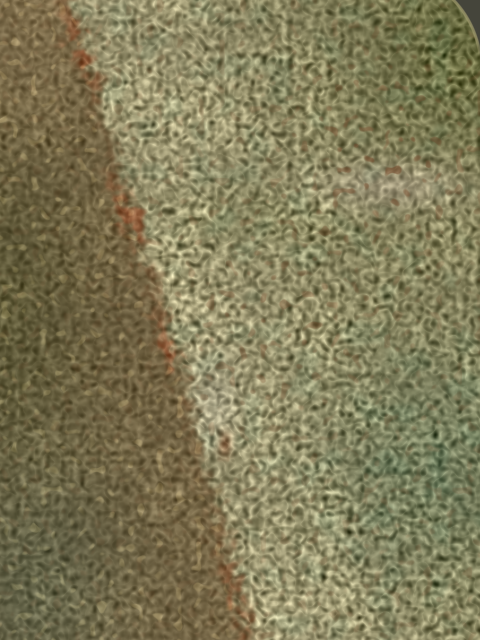
Give the GLSL for this texture, as a Shadertoy shader.

```glsl
float hash(vec2 p) {
    return fract(sin(dot(p, vec2(127.1, 311.7))) * 43758.5453);
}

vec2 gradient(vec2 cell) {
    float a = 6.2832 * hash(cell);
    return vec2(cos(a), sin(a));
}

// Gradient noise, roughly -0.6 to 0.6
float noise(vec2 p) {
    vec2 i = floor(p), f = fract(p);
    vec2 u = f * f * (3.0 - 2.0 * f);
    vec2 e = vec2(0.0, 1.0);
    float low = mix(dot(gradient(i), f), dot(gradient(i + e.yx), f - e.yx), u.x);
    float high = mix(dot(gradient(i + e), f - e), dot(gradient(i + 1.0), f - 1.0), u.x);
    return mix(low, high, u.y);
}

float fbm(vec2 p) {
    float sum = 0.0, amp = 1.0;
    for (int i = 0; i < 4; i++) {
        sum += amp * noise(p);
        p = mat2(1.6, 1.2, -1.2, 1.6) * p + 7.3;
        amp *= 0.55;
    }
    return sum;
}

// Soft elliptical patch
float patchAt(vec2 p, vec2 center, vec2 size) {
    vec2 q = (p - center) / size;
    return exp(-dot(q, q));
}

float segment(vec2 p, vec2 a, vec2 b) {
    vec2 d = b - a;
    return length(p - a - d * clamp(dot(p - a, d) / dot(d, d), 0.0, 1.0));
}

void mainImage(out vec4 fragColor, in vec2 fragCoord) {
    vec2 p = fragCoord / iResolution.y;
    p.x *= 0.75 * iResolution.y / iResolution.x;
    float px = 1.0 / iResolution.y;
    float clouds = fbm(p * 9.0);

    // Slanted ragged border between bare soil and pale crust
    float border = 0.396 - 0.286 * p.y + 0.03 * p.y * (1.0 - p.y);
    float side = p.x - border + 0.016 * noise(p * 20.0) + 0.022 * noise(p * 62.0);
    float crust = smoothstep(-0.012, 0.013, side);

    // Soil tones
    vec3 soil = mix(vec3(0.45, 0.39, 0.265), vec3(0.365, 0.345, 0.215),
                    patchAt(p, vec2(0.0, 0.5), vec2(0.14, 0.33)));
    soil = mix(soil, vec3(0.48, 0.415, 0.285), patchAt(p, vec2(0.04, 1.0), vec2(0.13, 0.2)));
    soil = mix(soil, vec3(0.385, 0.385, 0.28), patchAt(p, vec2(0.05, 0.08), vec2(0.15, 0.22)));

    // Crust tones
    vec3 pale = mix(vec3(0.61, 0.585, 0.44), vec3(0.525, 0.51, 0.365),
                    smoothstep(0.08, 0.4, side));
    pale = mix(pale, vec3(0.41, 0.42, 0.25), patchAt(p, vec2(0.74, 0.95), vec2(0.16, 0.2)));
    pale = mix(pale, vec3(0.44, 0.485, 0.36), 0.85 * patchAt(p, vec2(0.68, 0.27), vec2(0.17, 0.17)));
    pale = mix(pale, vec3(0.51, 0.51, 0.35), 0.6 * patchAt(p, vec2(0.42, 0.66), vec2(0.16, 0.06)));
    pale = mix(pale, vec3(0.66, 0.62, 0.51), 0.8 * patchAt(p, vec2(0.61, 0.71), vec2(0.12, 0.04)));
    pale = mix(pale, vec3(0.64, 0.62, 0.51), 0.8 * patchAt(p, vec2(0.335, 0.37), vec2(0.04, 0.07)));
    vec3 col = mix(soil, pale, crust) * (1.0 + 0.09 * clouds);

    // Rust stain along the border, broken into stretches and crumbs
    float stretches = patchAt(p, vec2(0.13, 0.92), vec2(0.06, 0.07))
                    + patchAt(p, vec2(0.20, 0.66), vec2(0.06, 0.07))
                    + patchAt(p, vec2(0.27, 0.45), vec2(0.06, 0.06))
                    + 0.8 * patchAt(p, vec2(0.38, 0.06), vec2(0.06, 0.09));
    float stain = exp(-pow((side + 0.010) / 0.017, 2.0)) * (0.12 + 0.75 * min(stretches, 1.0));
    stain *= smoothstep(-0.25, 0.3, noise(p * 34.0) + 0.6 * noise(p * 80.0) + 0.05);
    stain += 0.6 * patchAt(p, vec2(0.352, 0.305), vec2(0.011, 0.018));
    col = mix(col, vec3(0.56, 0.33, 0.20), min(stain, 0.85));

    // Curled grain: pale ridges over dark pits
    vec2 warped = p + 0.004 * vec2(noise(p * 60.0), noise(p * 60.0 + 31.0));
    float ridges = 0.17 - abs(noise(warped * 74.0));
    float pits = noise(warped * 98.0 + 17.0);
    float grain = 0.65 * ridges + 0.55 * pits + 0.1 * noise(p * 170.0);
    float contrast = mix(0.32, 0.66, crust) * (1.0 + 0.4 * clouds);
    contrast *= 1.0 - 0.2 * smoothstep(0.15, 0.45, side);
    col += grain * contrast * vec3(1.0, 0.97, 0.88);

    // Sparse straw flecks on the soil
    float straw = smoothstep(0.2, 0.45, noise(warped * 66.0 + 71.0));
    col += (1.0 - crust) * straw * vec3(0.12, 0.11, 0.08);

    // Scattered reddish flecks
    float redZone = 0.22 + 0.5 * patchAt(p, vec2(0.6, 0.76), vec2(0.12, 0.12))
                  + 0.25 * patchAt(p, vec2(0.43, 0.5), vec2(0.15, 0.12));
    float flecks = smoothstep(0.2, 0.42, noise(p * 62.0 + 43.0)) * redZone;
    col = mix(col, vec3(0.45, 0.29, 0.17), flecks * mix(0.6, 0.9, crust));
    col += vec3(-0.02, 0.004, 0.008) * crust * smoothstep(0.0, 0.4, noise(p * 24.0 + 9.0));

    // Faint broken cracks
    vec2 wobbly = p + 0.007 * vec2(0.0, noise(p * 35.0));
    float crack = min(segment(wobbly, vec2(0.26, 0.555), vec2(0.43, 0.557)),
                      segment(wobbly, vec2(0.43, 0.557), vec2(0.57, 0.53)));
    crack = min(crack, segment(wobbly, vec2(0.35, 0.85), vec2(0.47, 0.815)));
    crack = min(crack, segment(wobbly, vec2(0.36, 0.174), vec2(0.53, 0.172)));
    float broken = smoothstep(-0.3, 0.25, noise(p * 40.0 + 5.0));
    col = mix(col, vec3(0.36, 0.36, 0.23), 0.45 * broken * (1.0 - smoothstep(0.0, 0.004 + px, crack)));

    // Rounded upper right corner with a pale rim
    float corner = length(max(p - vec2(0.6, 0.895), 0.0)) - 0.151;
    float upper = smoothstep(0.9, 0.94, p.y);
    col = mix(col, vec3(0.27, 0.27, 0.23), upper * smoothstep(-px, px, corner));
    col = mix(col, vec3(0.62, 0.60, 0.42),
              0.75 * upper * (1.0 - smoothstep(0.001, 0.002 + px, abs(corner))));

    fragColor = vec4(clamp(col, 0.0, 1.0), 1.0);
}
```
